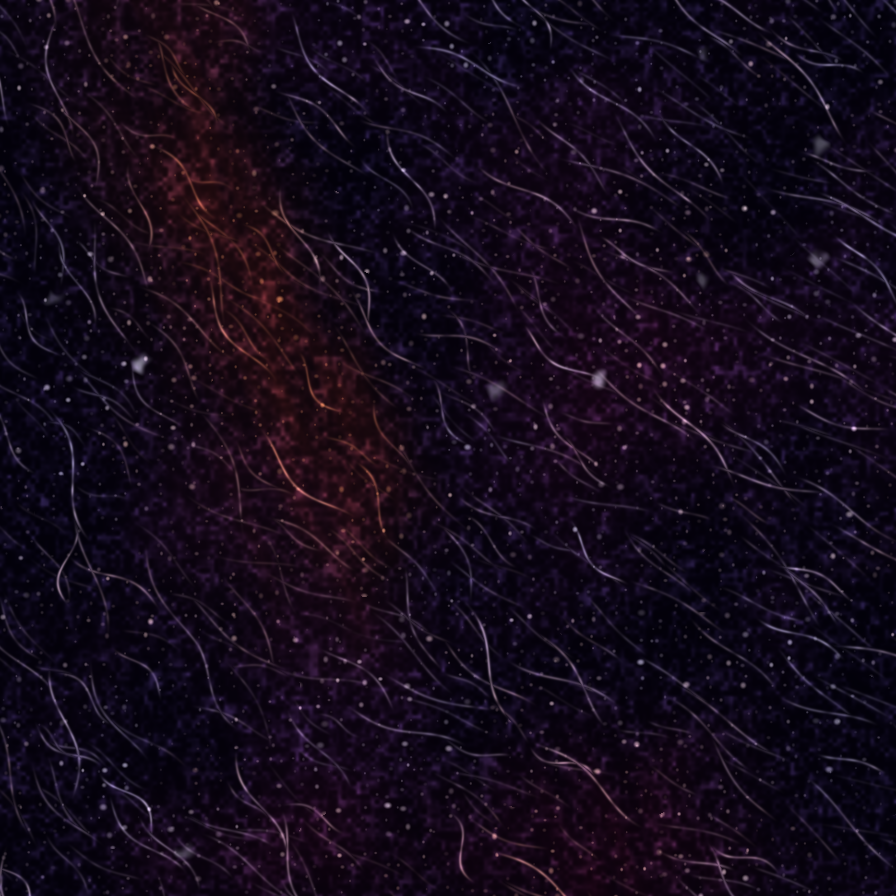
A Shadertoy shader for this texture:

```glsl
vec3 hash3(vec2 cell, float seed) {
    vec3 h = fract(vec3(cell.xyx + seed * 7.13) * vec3(0.1031, 0.1030, 0.0973));
    h += dot(h, h.yxz + 33.33);
    return fract((h.xxy + h.yzz) * h.zyx);
}

float noise(vec2 p) {
    vec2 cell = floor(p), f = fract(p);
    f *= f * (3.0 - 2.0 * f);
    return mix(mix(hash3(cell, 1.0).x, hash3(cell + vec2(1, 0), 1.0).x, f.x),
               mix(hash3(cell + vec2(0, 1), 1.0).x, hash3(cell + 1.0, 1.0).x, f.x), f.y);
}

float fbm(vec2 p) {
    float sum = 0.0, gain = 0.5;
    for (int i = 0; i < 4; i++) {
        sum += gain * noise(p);
        p = mat2(1.6, 1.2, -1.2, 1.6) * p + 17.3;
        gain *= 0.5;
    }
    return sum / 0.9375;
}

// Soft elliptical patch, 1 at its centre
float patchAt(vec2 p, vec2 centre, vec2 size) {
    vec2 d = (p - centre) / size;
    return exp(-dot(d, d));
}

// Thin wavy threads, steep on the left and flatter on the right
float fibres(vec2 p, float count, float keep, float seed) {
    float light = 0.0;
    vec2 home = floor(p * count);
    for (int j = -1; j <= 1; j++)
    for (int i = -1; i <= 1; i++) {
        vec2 cell = home + vec2(i, j);
        vec3 place = hash3(cell, seed), form = hash3(cell, seed + 5.0);
        if (place.z > keep) continue;
        vec2 centre = (cell + place.xy) / count;
        float angle = -mix(1.3, 0.5, clamp(centre.x, 0.0, 1.0)) + (form.x - 0.5) * 0.7;
        vec2 along = vec2(cos(angle), sin(angle));
        vec2 d = p - centre;
        float halfLength = mix(0.45, 0.92, form.y) / count;
        float t = dot(d, along) / halfLength;
        float bend = mix(0.14, 0.06, centre.x) / count;
        float off = dot(d, vec2(-along.y, along.x)) - bend * sin(t * (2.0 + form.z) + form.x * 40.0);
        float beads = 0.3 + 0.9 * noise(vec2(t * halfLength * 110.0, form.y * 90.0));
        float line = exp(-off * off / 0.0000027) * (1.0 - smoothstep(0.5, 1.0, abs(t)));
        light = max(light, line * beads * mix(0.35, 1.0, form.z));
    }
    return light;
}

// Round specks, at most one in each cell
float specks(vec2 p, float count, float keep, float radius, float seed) {
    vec2 cell = floor(p * count);
    vec3 place = hash3(cell, seed), form = hash3(cell, seed + 3.0);
    vec2 d = p - (cell + 0.25 + 0.5 * place.xy) / count;
    d.x *= mix(0.8, 1.3, form.z);
    float r = radius * mix(0.55, 1.0, form.x);
    float disc = 1.0 - smoothstep(r * 0.15, r, length(d));
    return disc * step(place.z, keep) * mix(0.3, 1.0, form.y * form.y);
}

void mainImage(out vec4 fragColor, in vec2 fragCoord) {
    vec2 p = fragCoord / iResolution.xy;
    vec2 warped = p + 0.09 * (vec2(fbm(p * 6.0), fbm(p * 6.0 + 40.0)) - 0.5);

    // Rust streak with a crisp right edge, and fainter red clouds
    float spine = mix(0.41, 0.22, smoothstep(0.35, 1.05, warped.y)) - 0.25 * max(0.4 - warped.y, 0.0);
    float side = warped.x - spine;
    float streak = exp(-pow(side / (side > 0.0 ? 0.06 : 0.14), 2.0));
    streak *= smoothstep(0.18, 0.5, warped.y) * mix(1.0, 0.6, smoothstep(0.75, 1.0, p.y));
    float clouds = patchAt(warped, vec2(0.68, 0.06), vec2(0.15, 0.13))
                 + 0.6 * patchAt(warped, vec2(0.33, 0.05), vec2(0.2, 0.08))
                 + 0.5 * patchAt(warped, vec2(0.69, 0.62), vec2(0.12, 0.17));
    float strands = fbm(vec2(p.x * 45.0 + p.y * 16.0, p.y * 9.0));
    float warm = clamp(streak + 0.5 * clouds, 0.0, 1.0);

    // Night ground
    float haze = smoothstep(0.3, 0.75, fbm(p * 5.0 + 9.0)) * smoothstep(-0.1, 0.3, p.x);
    vec3 color = mix(vec3(0.012, 0.004, 0.052), vec3(0.055, 0.014, 0.078), haze);
    color += vec3(0.17, 0.055, 0.022) * streak * (0.25 + 0.9 * strands);
    color += vec3(0.085, 0.012, 0.025) * clouds * (0.4 + 0.8 * strands);

    // Fine grain
    float grain = noise(p * 190.0) * noise(p * 105.0 + 31.0);
    color *= 0.7 + 1.1 * grain;
    color += mix(vec3(0.10, 0.08, 0.14), vec3(0.15, 0.07, 0.07), warm) * grain * grain * 1.6;

    // Threads
    float threads = fibres(p, 11.0, 0.75, 11.0);
    threads = max(threads, 0.75 * fibres(p + 0.37, 12.0, 0.65, 23.0));
    threads = max(threads, 0.4 * fibres(p + 0.71, 16.0, 0.7, 37.0));
    float amber = clamp(warm * 0.9 + 0.5 * noise(p * 14.0) - 0.1, 0.0, 1.0);
    color += mix(vec3(0.48, 0.46, 0.55), vec3(0.56, 0.33, 0.22), amber) * threads;

    // Scattered dust and a few larger pale flecks
    float crowd = smoothstep(0.3, 0.7, fbm(p * 7.0 + 60.0));
    float dust = 0.45 * specks(p, 75.0, 0.4, 0.0033, 41.0);
    dust += specks(p + 0.13, 42.0, 0.12 + 0.3 * crowd, 0.0052, 53.0);
    color += mix(vec3(0.50, 0.49, 0.55), vec3(0.68, 0.43, 0.26), amber) * dust;
    float flecks = specks(p + 0.012 * (noise(p * 80.0) - 0.5), 8.0, 0.16, 0.015, 67.0);
    color += vec3(0.50, 0.50, 0.54) * flecks;

    fragColor = vec4(clamp(color, 0.0, 1.0), 1.0);
}
```
